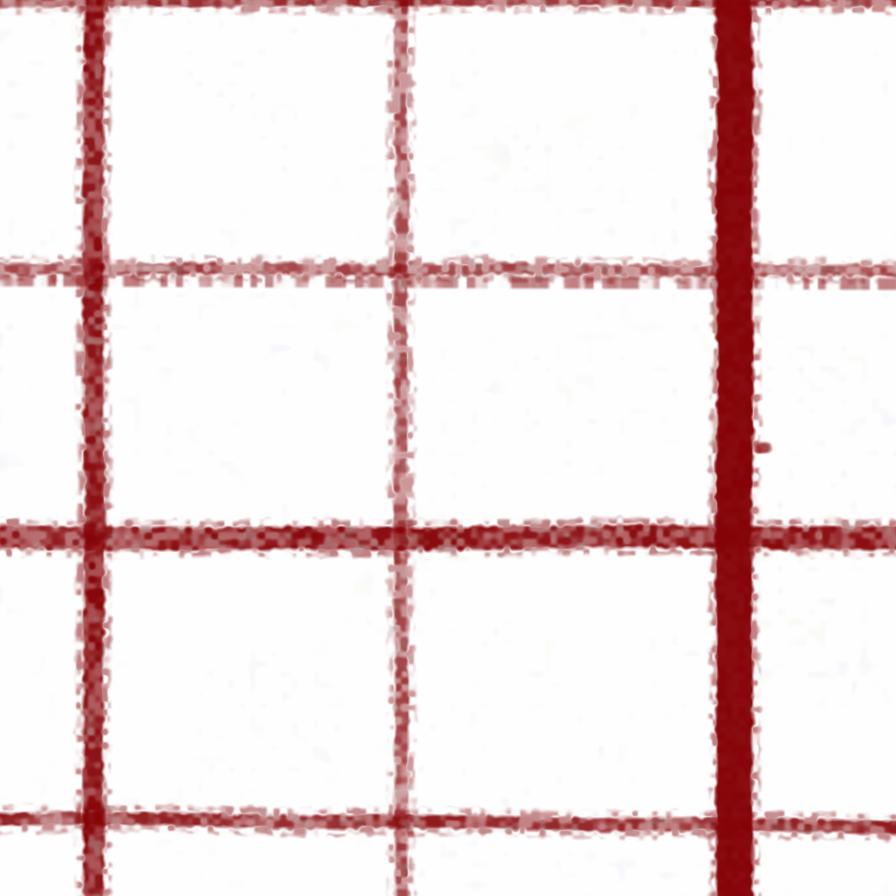
A Shadertoy shader for this pattern:

```glsl
// Uneven grid of worn dark red ink lines on white paper, with grainy woven edges.

float hash(vec2 p)
{
    p = fract(p * vec2(0.1031, 0.1137));
    p += dot(p, p.yx + 33.33);
    return fract((p.x + p.y) * p.x * 7.31 + p.y * 13.7);
}

float noise(vec2 p)
{
    vec2 cell = floor(p), f = fract(p);
    f = f * f * (3.0 - 2.0 * f);
    return mix(mix(hash(cell), hash(cell + vec2(1, 0)), f.x),
               mix(hash(cell + vec2(0, 1)), hash(cell + vec2(1, 1)), f.x), f.y);
}

// Ink of one line; line holds position, half width, density, wear.
float stroke(float across, float along, vec4 line, float seed)
{
    float d = across - line.x + (noise(vec2(along * 9.0, seed)) - 0.5) * 0.003;
    vec2 grain = vec2(along, d) * 135.0 + seed * 17.3 + 40.0;
    float weave = smoothstep(0.15, 0.85, noise(grain));
    float ragged = noise(grain.yx + 71.0) - 0.5;
    float slow = noise(vec2(along * 14.0, seed + 5.0));

    float dist = abs(d) + ragged * 0.004;
    float core = 1.0 - smoothstep(line.y - 0.003, line.y + 0.003, dist);
    float fringe = 1.0 - smoothstep(line.y + 0.004, line.y + 0.011, dist);
    float ink = line.z * (1.0 - line.w * mix(weave, slow, 0.25));
    return max(core * ink, fringe * line.z * 0.5 * weave * weave);
}

void mainImage(out vec4 fragColor, in vec2 fragCoord)
{
    vec2 uv = fragCoord / iResolution.xy;

    vec4 columns[3] = vec4[3](
        vec4(0.105, 0.0115, 1.00, 0.38),
        vec4(0.448, 0.0075, 0.82, 0.62),
        vec4(0.820, 0.0205, 1.00, 0.04));
    vec4 rows[4] = vec4[4](
        vec4(0.087, 0.0075, 0.92, 0.52),
        vec4(0.400, 0.0130, 1.00, 0.45),
        vec4(0.701, 0.0065, 0.82, 0.60),
        vec4(0.998, 0.0055, 0.88, 0.55));
    float tilt[4] = float[4](-0.010, 0.0, -0.004, 0.0);

    // Lines overlap like layers of transparent ink
    float bare = 1.0;
    for (int i = 0; i < 3; i++)
        bare *= 1.0 - stroke(uv.x, uv.y, columns[i], float(i) + 1.0);
    for (int j = 0; j < 4; j++)
        bare *= 1.0 - stroke(uv.y - tilt[j] * uv.x, uv.x, rows[j], float(j) + 11.0);

    // Faded second pass under the third row
    float ghost = 1.0 - smoothstep(0.004, 0.009, abs(uv.y - 0.687 + 0.004 * uv.x));
    bare *= 1.0 - ghost * 0.5 * smoothstep(0.2, 0.8, noise(vec2(uv.x * 120.0, 3.0)));

    // Small blot beside the heavy column
    float blot = length((uv - vec2(0.852, 0.501)) * vec2(0.8, 1.0));
    blot += (noise(uv * 135.0) - 0.5) * 0.006;
    bare *= 1.0 - 0.75 * (1.0 - smoothstep(0.004, 0.010, blot));

    // Paper with faint tinted flecks
    float fleck = smoothstep(0.72, 0.95, noise(uv * 85.0 + 9.0));
    vec3 tint = mix(vec3(0.035, 0.01, 0.005), vec3(0.0, 0.025, 0.03), noise(uv * 30.0));
    vec3 paper = vec3(0.995) - tint.zyx * fleck * smoothstep(0.45, 0.75, noise(uv * 12.0));

    // Dull grey-brown grains where the ink is thin
    float dull = 0.45 * smoothstep(0.6, 0.9, noise(uv * 120.0 + 50.0)) * smoothstep(0.0, 0.35, bare);
    vec3 ink = mix(vec3(0.52, 0.01, 0.025), vec3(0.45, 0.27, 0.24), dull);
    fragColor = vec4(mix(ink, paper, bare), 1.0);
}
```
